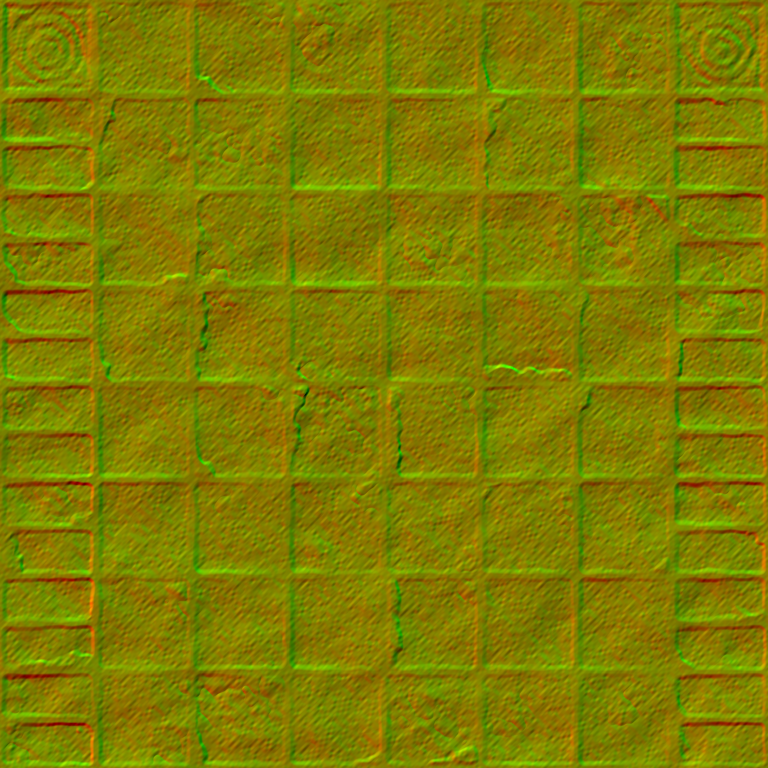
Write a WebGL 1 fragment shader that draws this texture map.

```glsl
precision highp float;

uniform vec2 u_resolution;

// Layout, in units of one grid cell
const float GRID = 8.0;
const float HALF_GAP = 0.003;
const float CORNER_RADIUS = 0.09;
const float BEVEL_WIDE = 0.07;
const float BEVEL_THIN = 0.05;
// Relief
const float TILE_RISE = 0.0052;
const float BRICK_BOOST = 0.25;
const float SHOULDER_RISE = 0.004;
const float SHOULDER_WIDTH = 0.2;
const vec2 TILE_TILT = vec2(-0.7, -0.5);
const vec2 BRICK_TILT = vec2(-0.4, 0.6);
const float TILT_SPREAD = 1.0;
const vec2 GRAIN_SCALE = vec2(21.0, 33.0);
const float GRAIN_RISE = 0.0044;
const float HEWN_SCALE = 4.6;
const float HEWN_RISE = 0.011;
const float CREASE_RISE = 0.003;
const float SWELL_SCALE = 1.9;
const float SWELL_RISE = 0.027;
// Wear
const float CHIP_CHANCE = 0.55;
const float CHIP_JAG = 0.2;
const float CHIP_BEVEL = 0.075;
const float CHIP_DEPTH = 0.006;
const vec2 CHIP_SIDE = vec2(0.66, 0.6);
const float EDGE_WOBBLE = 0.022;
const float PIT_RISE = 0.01;
// Medallions
const float RING_OUTER = 0.36;
const float RING_STEP = 0.135;
const float RING_WIDTH = 0.06;
const float RING_RISE = 0.0055;
const float RING_WARP = 0.07;
const vec2 RING_DRIFT = vec2(0.01, -0.01);
// Slope sampling and encoding
const float SAMPLE_STEP = 0.008;
const vec2 FLAT_COLOR = vec2(0.502, 0.493);

float hash(vec2 p) {
  vec3 q = fract(p.xyx * 0.1031);
  q += dot(q, q.yzx + 33.33);
  return fract((q.x + q.y) * q.z);
}

vec2 hash2(vec2 p) {
  return vec2(hash(p), hash(p + 57.3));
}

float noise(vec2 p) {
  vec2 i = floor(p);
  vec2 f = fract(p);
  f = f * f * (3.0 - 2.0 * f);
  return mix(mix(hash(i), hash(i + vec2(1.0, 0.0)), f.x),
             mix(hash(i + vec2(0.0, 1.0)), hash(i + 1.0), f.x), f.y);
}

// Positive inside a rounded box
float boxInset(vec2 q, vec2 halfSize) {
  vec2 e = abs(q) - halfSize + CORNER_RADIUS;
  return CORNER_RADIUS - length(max(e, 0.0)) - min(max(e.x, e.y), 0.0);
}

float ridge(float dist, float width) {
  return 1.0 - smoothstep(0.0, width, abs(dist));
}

// Worn rings, drifting off centre, in a square frame
float medallion(vec2 q, float inset, float warp) {
  float relief = 0.7 * ridge(inset - 0.08, 0.05);
  for (int i = 0; i < 3; i++) {
    float n = float(i);
    float radius = length(q - RING_DRIFT * n) + RING_WARP * (warp - 0.5);
    relief += ridge(radius - RING_OUTER + RING_STEP * n, RING_WIDTH);
  }
  return relief;
}

// A ragged cut across one side or corner, mostly left and below
float chipInset(vec2 q, vec2 halfSize, vec2 id, float jag) {
  vec2 dir = normalize(hash2(id + 11.7) - CHIP_SIDE + 0.001);
  float cut = mix(0.04, 0.19, hash(id + 23.1));
  float reach = dot(abs(dir), halfSize) - cut;
  float skipped = step(CHIP_CHANCE, hash(id + 5.9));
  return reach - dot(q, dir) + CHIP_JAG * (jag - 0.5) + skipped;
}

float surfaceHeight(vec2 p) {
  // Side columns hold half-height bricks below the corner medallions
  vec2 cell = floor(p);
  float side = 1.0 - step(0.5, cell.x) * step(cell.x, GRID - 1.5);
  float corner = side * step(GRID - 1.5, cell.y);
  float brick = side - corner;
  vec2 split = vec2(1.0, 1.0 + brick);
  vec2 id = floor(p * split) + brick * 40.0;
  vec2 q = (fract(p * split) - 0.5) / split;
  vec2 halfSize = 0.5 / split - HALF_GAP;
  vec2 diagonal = vec2(p.x + p.y, p.x - p.y) * 0.7071 + 20.0;

  // Outline with worn edges
  float jag = 0.65 * noise(diagonal * 5.0) + 0.35 * noise(diagonal * 13.0);
  float inset = boxInset(q, halfSize) - EDGE_WOBBLE * noise(p * 8.0 + 8.0);
  float bevel = mix(BEVEL_WIDE, BEVEL_THIN, smoothstep(-0.35, 0.35, q.x + q.y));
  float top = smoothstep(0.0, bevel, inset);
  float chip = smoothstep(0.0, CHIP_BEVEL, chipInset(q, halfSize, id, jag));

  // Tilted block faces with soft shoulders and uneven edges
  vec2 tilt = mix(TILE_TILT, BRICK_TILT, brick);
  tilt += TILT_SPREAD * (2.0 * hash2(id + 71.0) - 1.0);
  float swell = noise(diagonal * SWELL_SCALE + 9.0);
  float rise = TILE_RISE * top * (1.0 + BRICK_BOOST * brick);
  rise *= 0.6 + 0.8 * noise(p * 2.3 + 15.0);
  rise += SHOULDER_RISE * smoothstep(0.0, SHOULDER_WIDTH, inset);
  float h = rise * max(1.0 + dot(q, tilt), 0.2);
  h = mix(h * 0.3 - CHIP_DEPTH * top, h, chip);

  // Broad swell, hewn stone, streaked grain and pitted patches
  float hewn = noise(diagonal * HEWN_SCALE);
  float crease = abs(2.0 * jag - 1.0);
  float pitted = smoothstep(0.66, 0.85, noise(p * 1.9 + 4.7));
  h += SWELL_RISE * swell;
  h += HEWN_RISE * hewn * (1.0 + 0.5 * brick * top);
  h += GRAIN_RISE * noise(diagonal * GRAIN_SCALE) * mix(0.6, 1.0, top);
  h -= top * crease * (CREASE_RISE + PIT_RISE * pitted);
  h += RING_RISE * corner * top * (0.4 + hewn) * medallion(q, inset, jag);
  return h;
}

void main() {
  vec2 p = gl_FragCoord.xy / u_resolution * GRID;
  vec2 dx = vec2(SAMPLE_STEP, 0.0);
  vec2 dy = dx.yx;

  // Slopes encoded in red and green
  vec2 slope = vec2(surfaceHeight(p + dx) - surfaceHeight(p - dx),
                    surfaceHeight(p + dy) - surfaceHeight(p - dy));
  slope /= 2.0 * SAMPLE_STEP;
  vec2 encoded = FLAT_COLOR + vec2(-slope.x, slope.y);
  gl_FragColor = vec4(clamp(encoded, 0.0, 1.0), 0.0, 1.0);
}
```
